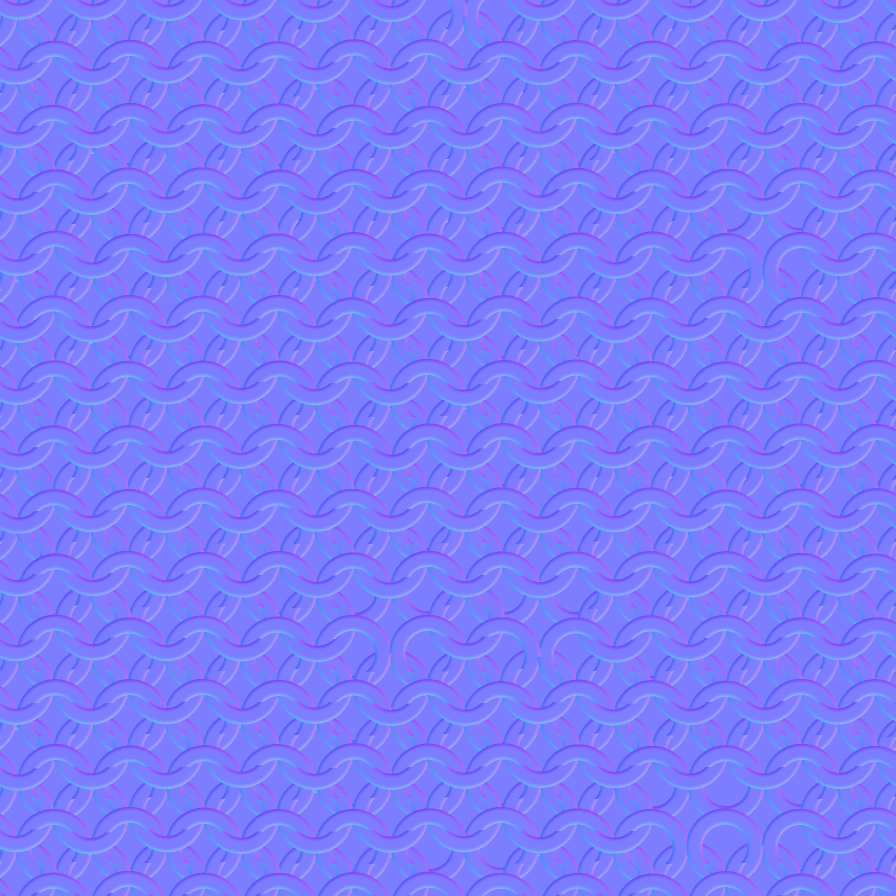
Give the GLSL for this texture map, as a WebGL 1 fragment shader.

```glsl
precision highp float;
// Tangent-space normal map of woven chain mail: two interlocked lattices of tilted rings.
uniform vec2 u_resolution;

const vec2 REPEATS = vec2(12.0, 14.0);

vec3 hash3(vec2 cell, float seed) {
  vec3 q = fract(vec3(cell, seed).xyx * vec3(0.1031, 0.1030, 0.0973) + seed * 0.137);
  q += dot(q, q.yzx + 33.33);
  return fract((q.xxy + q.yzz) * q.zyx);
}

// Keeps the highest ring: top.xy is its surface tilt, top.z its height.
void addRings(vec2 p, vec2 phase, float lean, inout vec3 top) {
  vec2 nearest = floor(p - phase + 0.5);
  for (int j = -1; j <= 1; j++) {
    for (int i = -1; i <= 1; i++) {
      vec2 cell = nearest + vec2(float(i), float(j));
      vec3 rnd = hash3(mod(cell, REPEATS), 2.0 + lean);
      vec2 d = (p - cell - phase) * vec2(1.0, REPEATS.x / REPEATS.y);
      d -= (rnd.xy - 0.5) * 0.045;
      float radius = length(d);
      float across = radius - 0.408;
      float height = lean * d.y * (0.95 + 0.1 * rnd.x) + (rnd.y - 0.5) * 0.05;
      // A few rings are missing
      bool present = rnd.z > 0.018;
      if (present && abs(across) < 0.108 && height > top.z) {
        float bevel = smoothstep(0.05, 0.108, abs(across)) * sign(across);
        vec2 slope = d / max(radius, 0.001) * bevel * 0.42;
        top = vec3(slope + (rnd.yx - 0.5) * 0.03, height);
      }
    }
  }
}

vec3 mailNormal(vec2 uv) {
  vec2 p = uv * REPEATS;
  vec3 top = vec3(0.0, 0.0, -9.0);
  addRings(p, vec2(0.73, 0.77), 1.0, top);
  addRings(p, vec2(0.23, 0.27), -1.0, top);
  return vec3(top.xy, sqrt(1.0 - dot(top.xy, top.xy)));
}

void main() {
  // Average a 2 by 2 grid of samples to smooth the overlaps
  vec3 normal = vec3(0.0);
  for (int j = 0; j < 2; j++) {
    for (int i = 0; i < 2; i++) {
      vec2 offset = (vec2(float(i), float(j)) - 0.5) * 0.5;
      normal += 0.25 * mailNormal((gl_FragCoord.xy + offset) / u_resolution);
    }
  }
  // Green points down
  vec3 color = vec3(0.49, 0.49, 0.5) + 0.5 * normal * vec3(1.0, -1.0, 1.0);
  gl_FragColor = vec4(color, 1.0);
}
```
